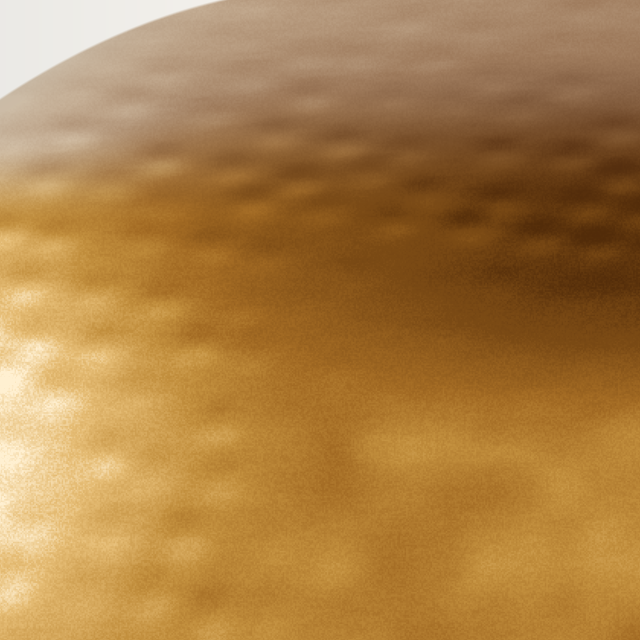
Give the GLSL for this texture, as a WebGL 2 fragment shader.

```glsl
#version 300 es
precision highp float;
// A hammered brass dome in close-up under soft light, against a pale backdrop.
// Three vertical light profiles are blended across the dome, dented by a
// jittered grid of dimples, then coloured by a gold and a taupe ramp.

uniform vec2 u_resolution;
out vec4 fragColor;

float hash(vec2 p) {
    vec3 q = fract(vec3(p.xyx) * 0.1031);
    q += dot(q, q.yzx + 33.33);
    return fract((q.x + q.y) * q.z);
}

float noise(vec2 p) {
    vec2 i = floor(p), f = fract(p);
    f = f * f * (3.0 - 2.0 * f);
    return mix(mix(hash(i), hash(i + vec2(1, 0)), f.x),
               mix(hash(i + vec2(0, 1)), hash(i + vec2(1, 1)), f.x), f.y);
}

// Slanted soft spot, long axis rising to the right
float spot(vec2 d) {
    vec2 r = vec2(d.x - 0.35 * d.y, d.y + 0.45 * d.x);
    return exp(-dot(r * r, vec2(7.0, 17.0)));
}

// Each dent has a lit lower lip and a shaded upper one
float dimples(vec2 uv) {
    float row = (uv.y - 0.12 * uv.x) * (17.0 - 5.0 * uv.y);
    vec2 g = vec2(uv.x * 9.0 + 0.15 * row, row);
    vec2 cell = floor(g);
    float sum = 0.0;
    for (int j = -1; j <= 1; j++) {
        for (int i = -1; i <= 1; i++) {
            vec2 c = cell + vec2(i, j);
            vec2 jitter = vec2(hash(c + 17.0), hash(c + 53.0)) - 0.5;
            float stagger = 0.5 * mod(c.y, 2.0) - 0.25;
            vec2 d = g - c - 0.5 - 0.5 * jitter - vec2(stagger, 0.0);
            float strength = 0.4 + 0.8 * hash(c + 91.0);
            sum += strength * (spot(d) - 0.75 * spot(d + vec2(0.12, 0.42)));
        }
    }
    return sum;
}

// Broad light and shade; uv.y runs downward
float domeTone(vec2 uv) {
    float v = uv.y;
    float left = mix(0.81, 1.0, smoothstep(0.29, 0.6, v)) - 0.12 * smoothstep(0.8, 1.02, v);
    float middle = 0.72 - 0.19 * smoothstep(0.0, 0.3, v) + 0.2 * smoothstep(0.3, 0.78, v);
    float right = 0.65 - 0.29 * smoothstep(0.02, 0.31, v)
                + 0.36 * smoothstep(0.42, 0.72, v) - 0.04 * smoothstep(0.8, 1.0, v);
    float tone = mix(middle, right, smoothstep(0.35, 0.95, uv.x));
    float glowEnd = 0.5 - 0.14 * smoothstep(0.6, 1.0, v);
    return mix(left, tone, smoothstep(-0.1, glowEnd, uv.x));
}

vec3 goldRamp(float t) {
    vec3 c = mix(vec3(0.32, 0.17, 0.035), vec3(0.48, 0.29, 0.08), smoothstep(0.3, 0.48, t));
    c = mix(c, vec3(0.64, 0.42, 0.14), clamp((t - 0.48) / 0.16, 0.0, 1.0));
    c = mix(c, vec3(0.76, 0.56, 0.24), clamp((t - 0.64) / 0.12, 0.0, 1.0));
    c = mix(c, vec3(0.90, 0.74, 0.46), clamp((t - 0.76) / 0.14, 0.0, 1.0));
    return mix(c, vec3(1.0, 0.94, 0.82), clamp((t - 0.9) / 0.1, 0.0, 1.0));
}

vec3 taupeRamp(float t) {
    vec3 c = mix(vec3(0.35, 0.20, 0.10), vec3(0.62, 0.48, 0.36), clamp((t - 0.35) / 0.27, 0.0, 1.0));
    return mix(c, vec3(0.82, 0.74, 0.64), clamp((t - 0.62) / 0.2, 0.0, 1.0));
}

void main() {
    vec2 uv = gl_FragCoord.xy / u_resolution;
    uv.y = 1.0 - uv.y;

    // Dents: crisp on the upper shoulder, faint in the calm centre
    float calm = smoothstep(0.36, 0.46, uv.y) * smoothstep(0.3, 0.5, uv.x);
    float shoulder = smoothstep(0.08, 0.24, uv.y) * (1.0 - 0.4 * smoothstep(0.35, 0.6, uv.y));
    float dentDepth = mix(0.025, 0.085, shoulder) * (1.0 - 0.8 * calm);
    float tone = domeTone(uv) + dentDepth * dimples(uv);

    // Blurred patches in the lower right reflection
    float patches = noise(uv * vec2(8.0, 9.0) + 4.0) + 0.5 * noise(uv * 17.0);
    tone += 0.11 * (patches - 0.75) * smoothstep(0.58, 0.72, uv.y) * smoothstep(0.35, 0.55, uv.x);

    // Brushed streaks and metallic grain
    tone += 0.014 * (noise(uv * vec2(14.0, 150.0) + uv.x * 9.0) - 0.5);
    float grain = noise(uv * 420.0) - 0.5;
    tone += grain * mix(0.025, 0.055, smoothstep(0.2, 0.5, uv.y));

    // Taupe sky reflection gives way to warm gold
    float taupe = 1.0 - smoothstep(0.22 - 0.1 * smoothstep(0.0, 0.5, uv.x), 0.35, uv.y);
    vec3 color = mix(goldRamp(tone), taupeRamp(tone), taupe);

    // Pale rim and backdrop beyond the curved edge
    float x = min(uv.x, 0.5);
    float inside = uv.y - (0.155 - 0.66 * x + 0.62 * x * x);
    float rim = exp(-max(inside, 0.0) / 0.06) * (1.0 - smoothstep(0.0, 0.45, uv.x));
    color = mix(color, vec3(0.78, 0.73, 0.66), 0.7 * rim);
    vec3 backdrop = mix(vec3(0.92, 0.915, 0.90), vec3(0.95, 0.94, 0.92), uv.x * 3.0);
    color = mix(backdrop, color, smoothstep(-0.003, 0.003, inside));

    fragColor = vec4(clamp(color, 0.0, 1.0), 1.0);
}
```
